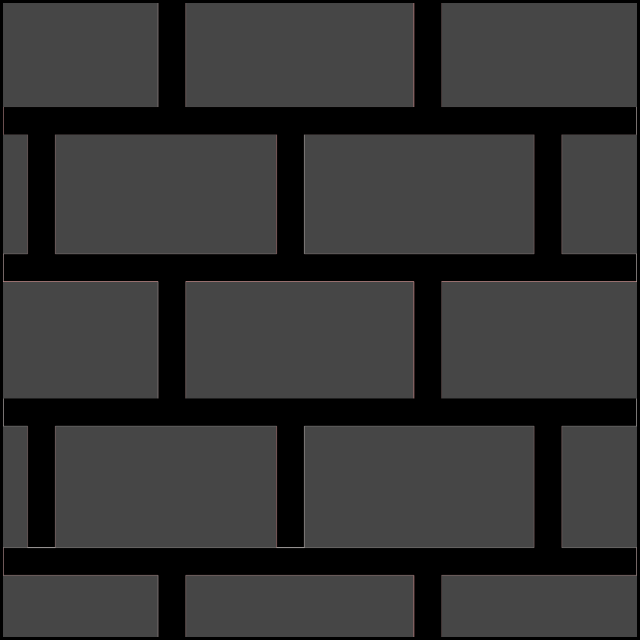
This pattern is drawn by a Shadertoy shader. Its source:

```glsl
// Flat grey brick wall in running bond with wide black mortar and a thin black frame.
// Joints and beds are box-filtered bands placed by loops; fine pale hairlines of
// uneven strength and tint trace the edges where brick meets mortar.

#define BRICK      vec3(0.273)
#define MORTAR     vec3(0.0)
#define PALE       vec3(0.95, 0.93, 0.92)
#define ROSE       vec3(0.80, 0.52, 0.52)
#define BAND_HALF  0.0216    // half width of joints and beds
#define HAIR_HALF  0.00065   // half width of the edge hairlines
#define FRAME      0.0047    // width of the outer frame
#define BED_START  0.1888    // first bed, measured from the top
#define BED_PITCH  0.2295
#define BED_SLIP   0.0036    // the third bed sits a little high
#define JOINT_SLIP 0.0066    // the middle joint of odd courses sits left

// Hairline strength: upper and lower edge of each bed
const float BED_GLINT[8] = float[8](0.04, 0.12, 0.30, 0.80, 0.0, 0.28, 0.35, 0.45);
// Hairline strength: left and right edge of each joint, even then odd courses
const float JOINT_GLINT[12] = float[12](0.45, 0.40, 0.85, 0.22, 0.0, 0.0,
                                        0.35, 0.42, 0.55, 0.50, 0.35, 0.36);

float hash(vec2 p)
{
    vec3 q = fract(p.xyx * vec3(0.1031, 0.1030, 0.0973));
    q += dot(q, q.yzx + 33.33);
    return fract((q.x + q.y) * q.z);
}

// Share of a pixel of size px, centred at d, covered by the band |d| < halfWidth
float band(float d, float halfWidth, float px)
{
    float overlap = min(d + 0.5 * px, halfWidth) - max(d - 0.5 * px, -halfWidth);
    return clamp(overlap / px, 0.0, 1.0);
}

float bedY(int k)
{
    return BED_START + float(k) * BED_PITCH - (k == 2 ? BED_SLIP : 0.0);
}

float jointX(int i, int odd)
{
    if (odd == 0) return 0.2686 + 0.3997 * float(i);
    return 0.0648 + 0.3957 * float(i) - (i == 1 ? JOINT_SLIP : 0.0);
}

vec3 hairTint(int edge, int group)
{
    return mix(PALE, ROSE, hash(vec2(float(edge) + 3.0, float(group) + 7.0)));
}

void mainImage(out vec4 fragColor, in vec2 fragCoord)
{
    vec2 p = fragCoord / iResolution.xy;
    p.y = 1.0 - p.y;
    vec2 px = 1.0 / iResolution.xy;

    // Course index, counted from the top
    int course = 0;
    for (int k = 0; k < 4; k++) course += p.y > bedY(k) ? 1 : 0;
    int odd = course & 1;

    // Upright joints and their edges
    vec3 col = BRICK;
    float joint = 0.0;
    for (int i = 0; i < 3; i++)
    {
        float d = p.x - jointX(i, odd);
        float cover = band(d, BAND_HALF, px.x);
        joint = max(joint, cover);
        col = mix(col, MORTAR, cover);
        for (int side = 0; side < 2; side++)
        {
            int edge = odd * 6 + i * 2 + side;
            float offset = float(2 * side - 1) * BAND_HALF;
            float hair = band(d - offset, HAIR_HALF, px.x) * JOINT_GLINT[edge];
            col = mix(col, hairTint(edge, 0), hair);
        }
    }

    // Outer frame
    float insideX = band(p.x - 0.5, 0.5 - FRAME, px.x);
    float insideY = band(p.y - 0.5, 0.5 - FRAME, px.y);
    col = mix(MORTAR, col, insideX * insideY);

    // Level beds, their edges and their ends
    float endDistance = min(p.x, 1.0 - p.x) - FRAME - HAIR_HALF;
    for (int k = 0; k < 4; k++)
    {
        float d = p.y - bedY(k);
        float cover = band(d, BAND_HALF, px.y);
        col = mix(col, MORTAR, cover);
        for (int side = 0; side < 2; side++)
        {
            int edge = k * 2 + side;
            float offset = float(2 * side - 1) * BAND_HALF;
            // Hairlines stop at the joints, save for two capped ones on the last bed
            float cap = edge == 6 && p.x < 0.6 ? 0.8 : 0.0;
            float glint = mix(BED_GLINT[edge], cap, joint);
            float hair = band(d - offset, HAIR_HALF, px.y) * glint * insideX;
            col = mix(col, hairTint(edge, 1), hair);
        }
        int end = k * 2 + (p.x > 0.5 ? 1 : 0);
        float tip = band(endDistance, HAIR_HALF, px.x) * cover * 0.6;
        col = mix(col, hairTint(end, 2), tip);
    }

    fragColor = vec4(col, 1.0);
}
```
